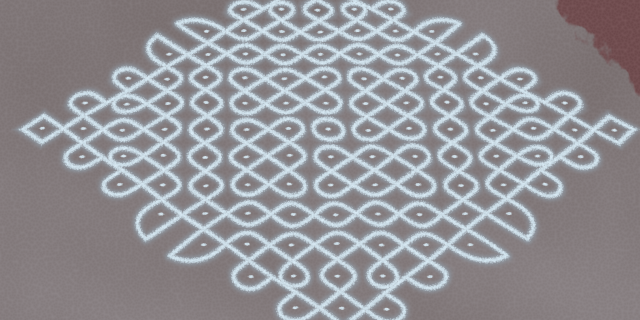
Reproduce this pattern procedurally as a Shadertoy shader.

```glsl
// A chalk kolam on worn clay ground: looping lines weave around a dot lattice.
// The canvas is unprojected to lattice space; each dot cell draws its own loop,
// pinched to a crossing or rounded off depending on its four lattice edges.

const vec3 GROUND_DARK = vec3(0.46, 0.42, 0.42);
const vec3 GROUND_LIGHT = vec3(0.55, 0.52, 0.53);
const vec3 DUST = vec3(0.56, 0.60, 0.64);
const vec3 CHALK = vec3(0.83, 0.90, 0.94);
const vec3 STAIN = vec3(0.44, 0.29, 0.30);
const vec2 CENTER = vec2(1.026, 0.596);   // middle dot, in canvas heights
const vec2 PITCH = vec2(0.1276, 0.0833);  // dot spacing at the middle
const vec2 TAPER = vec2(0.0026, 0.0017);  // perspective shrink per row
const float LEAN = 0.0068;                // sideways drift per row
const float BULGE = 0.37;                 // reach of a rounded loop
const float SMALL_BULGE = 0.31;
const float LINE = 0.0066;                // half width of a stroke
const float GLOW = 0.011;                 // spread of loose dust

vec2 hash2(vec2 p) {
    vec3 h = fract(p.xyx * vec3(0.1031, 0.1030, 0.0973));
    h += dot(h, h.yzx + 33.33);
    return fract((h.xx + h.yz) * h.zy);
}

// Distance to the nearest scattered seed
float cellular(vec2 p) {
    vec2 id = floor(p), f = fract(p);
    float d = 2.0;
    for (int y = -1; y <= 1; y++)
    for (int x = -1; x <= 1; x++) {
        vec2 o = vec2(x, y);
        d = min(d, length(o + hash2(id + o + 100.0) - f));
    }
    return d;
}

float sines(vec2 p) {
    float sum = 0.0, amp = 0.5;
    for (int i = 0; i < 4; i++) {
        sum += amp * sin(p.x + 1.7 * sin(p.y)) * cos(p.y * 0.9);
        p = mat2(1.5, 1.1, -1.1, 1.5) * p + 1.3;
        amp *= 0.55;
    }
    return sum;
}

// Mirror into one octant, so that x >= y >= 0
vec2 fold(vec2 p) {
    p = abs(p);
    return p.x < p.y ? p.yx : p;
}

// Do the lines cross at this edge midpoint of the lattice?
bool crosses(vec2 e) {
    vec2 m = fold(e);
    if (m.x < 2.2)  // pinwheel of four blocks
        return (e.x <= 0.0 && e.y >= 1.0) || (e.x <= -1.0 && e.y <= 0.0)
            || (e.x >= 0.0 && e.y <= -1.0) || (e.x >= 1.0 && e.y >= 0.0);
    if (m.x < 2.7) return false;
    if (m.x < 3.2) return m.y < 2.7 && fract(m.y) > 0.2;  // square chain
    if (m.x < 3.7) return m.y > 2.7 && m.y < 3.2;         // chain corners
    if (m.x < 4.2) return m.y < 2.7;
    if (m.x < 4.7) return m.y < 2.2;
    if (m.x < 5.2) return m.y > 1.2 && m.y < 1.7;
    if (m.x < 5.7) return m.y < 1.2;
    return m.y < 0.7;
}

// Distance to the loop around one dot; p is relative to it
float loopDistance(vec2 p, vec2 dotId, vec2 scale) {
    vec2 side = vec2(p.x < 0.0 ? -0.5 : 0.5, p.y < 0.0 ? -0.5 : 0.5);
    vec2 ex = dotId + vec2(side.x, 0.0), ey = dotId + vec2(0.0, side.y);
    bool cx = crosses(ex), cy = crosses(ey);
    float c = BULGE;
    if (fold(dotId) == vec2(5.0, 1.0)) {  // teardrop, open to the inside only
        c = SMALL_BULGE;
        cx = cx && fold(ex).x < 4.7;
        cy = cy && fold(ey).x < 4.7;
    }
    vec2 q = abs(p);
    if (cx && cy) return abs(q.x + q.y - 0.5) / length(1.0 / scale);
    if (!cx && !cy) {
        float r = max(length(q), 0.001);
        return abs(r - c) / length(q / r / scale);
    }
    if (cy) { q = q.yx; scale = scale.yx; }
    float k3 = 16.0 * (c - 0.25), k2 = -1.0 - 0.75 * k3;
    float f = q.y - c - q.x * q.x * (k2 + k3 * q.x);
    return abs(f) / length(vec2(q.x * (2.0 * k2 + 3.0 * k3 * q.x), 1.0) / scale);
}

float segment(vec2 p, vec2 a, vec2 b, vec2 scale) {
    vec2 v = (b - a) * scale, w = (p - a) * scale;
    return length(w - v * clamp(dot(w, v) / dot(v, v), 0.0, 1.0));
}

float curve(vec2 p, vec2 a, vec2 b, vec2 c, vec2 scale) {
    float d = 9.0;
    vec2 last = a;
    for (int i = 1; i <= 8; i++) {
        float t = float(i) / 8.0;
        vec2 next = mix(mix(a, b, t), mix(b, c, t), t);
        d = min(d, segment(p, last, next, scale));
        last = next;
    }
    return d;
}

void mainImage(out vec4 fragColor, in vec2 fragCoord) {
    vec2 uv = fragCoord / iResolution.y;
    float pixel = 1.0 / iResolution.y;

    // Undo the perspective
    float root = sqrt(max(PITCH.y * PITCH.y - 4.0 * TAPER.y * (uv.y - CENTER.y), 0.0001));
    float row = (PITCH.y - root) / (2.0 * TAPER.y);
    vec2 scale = vec2(PITCH.x - TAPER.x * row, root);
    vec2 g = vec2((uv.x - CENTER.x + LEAN * row) / scale.x, row);
    g += 0.025 * vec2(sin(g.y * 2.3 + g.x), sin(g.x * 2.1 - g.y));

    // Loops and dots of the nearby cells
    float line = 9.0, spot = 9.0;
    for (int y = -1; y <= 1; y++)
    for (int x = -1; x <= 1; x++) {
        vec2 id = floor(g + 0.5) + vec2(x, y), p = g - id, m = fold(id);
        if (m.y > min(3.0, 7.0 - m.x)) continue;
        vec2 s = (p + 0.05 * (hash2(id + 50.0) - 0.5)) * scale;
        spot = min(spot, length(vec2(s.x + s.y * 0.4, s.y * 1.9 - s.x * 0.3)) - 0.0085);
        bool horn = m == vec2(4.0, 3.0);
        if (!horn && max(abs(p.x), abs(p.y)) < 0.8)
            line = min(line, loopDistance(p, id, scale));
    }

    // Horns at the corners and the necks of the outer outline
    vec2 m = fold(g), ms = abs(g.x) < abs(g.y) ? scale.yx : scale;
    vec2 inner = vec2(3.5, 3.0), outer = vec2(4.0, 2.5), tip = vec2(4.35, 3.8);
    line = min(line, segment(m, inner, outer, ms));
    line = min(line, curve(m, inner, vec2(4.0, 3.5), tip, ms));
    line = min(line, curve(m, outer, vec2(4.85, 3.15), tip, ms));
    line = min(line, segment(m, vec2(5.5, 1.0), vec2(5.0, 1.5), ms));

    // Ground with soft wear, grain and a ragged red stain
    float grain = cellular(uv * 110.0) - 0.5;
    float wear = 0.55 + 0.3 * sines(uv * 4.0) + 0.25 * (0.6 - uv.y) + 0.35 * grain;
    vec3 color = mix(GROUND_DARK, GROUND_LIGHT, clamp(wear, 0.0, 1.0));
    float ragged = 0.05 * sines(uv * 28.0) + 0.03 * (cellular(uv * 30.0) - 0.5);
    float stain = uv.x + uv.y - 2.71 + ragged;
    color = mix(color, STAIN + 0.05 * grain, 0.9 * smoothstep(-0.01, 0.02, stain));

    // Loose dust, then the frayed strokes and dots
    float fray = 0.006 * (cellular(uv * 170.0) - 0.45);
    color = mix(color, DUST, 0.75 * exp(-pow(max(line - LINE, 0.0) / GLOW, 2.0)));
    float stroke = smoothstep(0.0025 + pixel, -0.0025 - pixel, line - LINE + fray);
    float mark = smoothstep(0.0015 + pixel, -0.0015 - pixel, spot + 0.5 * fray);
    color = mix(color, CHALK + 0.08 * grain, 0.95 * max(stroke, mark));
    fragColor = vec4(color, 1.0);
}
```
